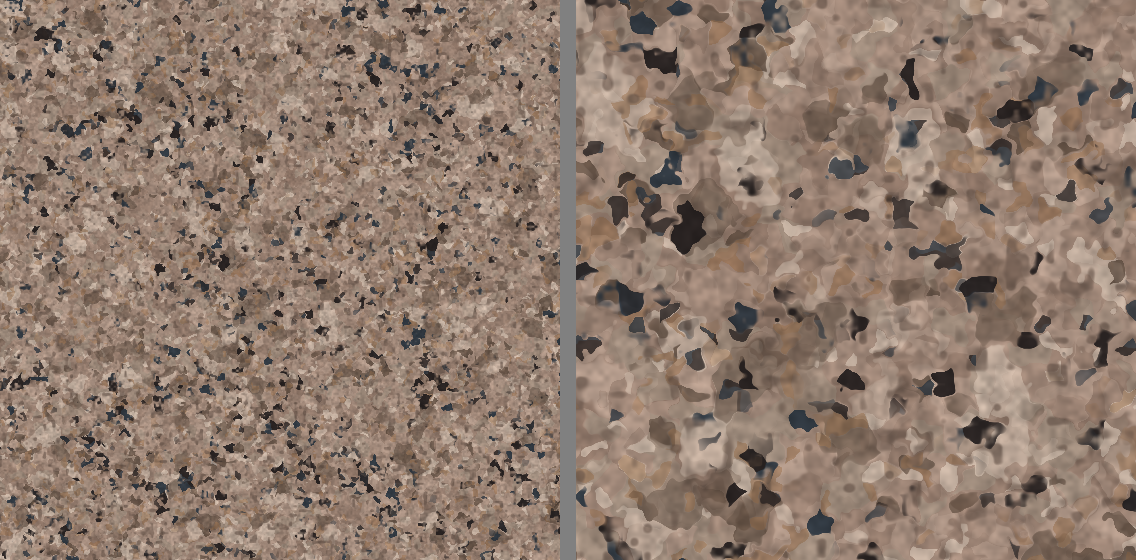
Left: the whole. Right: its middle third, enlarged.
Give the GLSL for this texture, as a three.js fragment shader.

```glsl
varying vec2 vUv;

vec3 hash3(vec2 p) {
  vec3 q = fract(p.xyx * vec3(0.1031, 0.1030, 0.0973));
  q += dot(q, q.yxz + 33.33);
  return fract((q.xxy + q.yzz) * q.zyx);
}

float noise(vec2 p) {
  vec2 i = floor(p), f = fract(p);
  f = f * f * (3.0 - 2.0 * f);
  float low = mix(hash3(i).x, hash3(i + vec2(1.0, 0.0)).x, f.x);
  float high = mix(hash3(i + vec2(0.0, 1.0)).x, hash3(i + 1.0).x, f.x);
  return mix(low, high, f.y);
}

// Soft-edged cells: three random values per grain, blended at the borders
vec3 grains(vec2 p) {
  vec2 cell = floor(p);
  vec3 sum = vec3(0.0);
  float total = 0.0;
  for (int y = -1; y <= 1; y++) {
    for (int x = -1; x <= 1; x++) {
      vec2 id = cell + vec2(float(x), float(y));
      vec3 seed = hash3(id + 17.0);
      float weight = exp(-26.0 * length(id + seed.xy - p));
      sum += weight * hash3(id + 211.0);
      total += weight;
    }
  }
  return sum / total;
}

void main() {
  // Ragged grain outlines
  vec2 ragged = vec2(noise(vUv * 95.0), noise(vUv * 95.0 + 40.0)) - 0.5;
  vec2 fine = vec2(noise(vUv * 210.0 + 9.0), noise(vUv * 210.0 + 71.0)) - 0.5;
  vec2 p = vUv + ragged * 0.010 + fine * 0.005;

  vec3 large = grains(p * 33.0);
  vec3 medium = grains(p * 62.0 + 130.0);
  vec3 small = grains(p * 105.0 + 310.0);
  vec3 mica = grains(p * 72.0 + 520.0);
  float cluster = noise(vUv * 13.0 + 5.0) - 0.5;
  float patches = noise(vUv * 24.0 + 80.0) - 0.5;

  // Pinkish feldspar ground with smaller grains between
  float tone = mix(large.x, medium.x, smoothstep(0.40, 0.52, medium.y));
  tone = mix(tone, small.x, 0.75 * smoothstep(0.62, 0.74, small.y));
  vec3 color = mix(vec3(0.54, 0.445, 0.39), vec3(0.695, 0.60, 0.54), tone);
  color = mix(color, vec3(0.61, 0.55, 0.49), 0.6 * smoothstep(0.68, 0.8, medium.z));

  // Pale quartz
  float pale = smoothstep(0.86, 0.93, large.y) * 0.6;
  pale = max(pale, smoothstep(0.85, 0.93, small.z) * 0.75);
  color = mix(color, vec3(0.79, 0.72, 0.66), pale);

  // Translucent brown grains and ochre stains
  float brown = smoothstep(0.83, 0.91, medium.x * 0.15 + mica.y * 0.85 + patches * 0.2);
  brown = max(brown, smoothstep(0.88, 0.95, large.z + patches * 0.15) * 0.75);
  color = mix(color, mix(vec3(0.35, 0.28, 0.23), vec3(0.44, 0.37, 0.32), small.x), brown * 0.85);
  float ochre = smoothstep(0.86, 0.95, small.x + patches * 0.2);
  color = mix(color, vec3(0.55, 0.39, 0.25), ochre * 0.45);

  // Small shadowed specks along the grains
  float specks = smoothstep(0.70, 0.90, noise(vUv * 125.0 + 33.0));
  color = mix(color, vec3(0.38, 0.31, 0.27), specks * 0.6);

  // Black mica in loose clusters, some of it bluish
  float dark = smoothstep(0.89, 0.97, mica.x + cluster * 0.22 + fine.x * 0.12);
  dark = max(dark, 0.8 * smoothstep(0.94, 0.99, small.y + cluster * 0.16));
  vec3 micaColor = mix(vec3(0.13, 0.11, 0.11), vec3(0.16, 0.20, 0.24), smoothstep(0.4, 0.7, mica.z));
  color = mix(color, micaColor, dark * 0.93);

  // Crystal mottling
  float mottle = (noise(vUv * 165.0) - 0.5) * 0.17 + (noise(vUv * 290.0 + 60.0) - 0.5) * 0.16;
  color *= 1.0 + mottle;
  gl_FragColor = vec4(color, 1.0);
}
```
